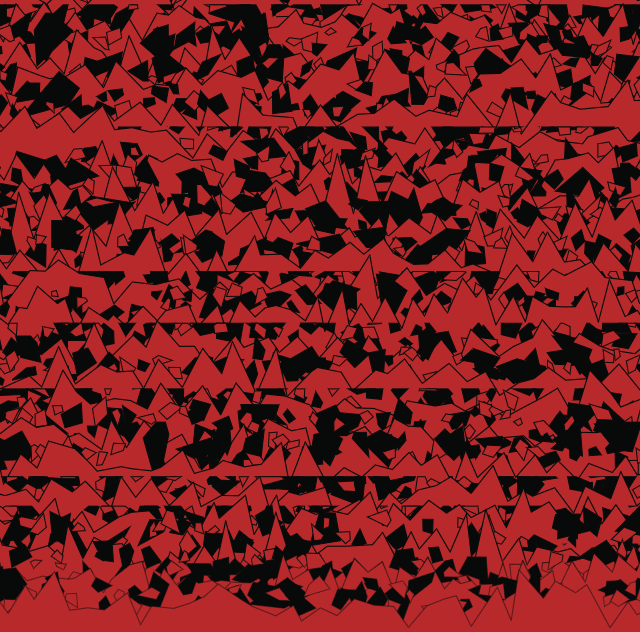
Reproduce this pattern procedurally as a Shadertoy shader.

```glsl
// Stacked rows of jagged red ridges with black outlines, strewn with black shards and red chips.

float hash(vec2 p) {
    vec3 q = fract(p.xyx * vec3(0.1031, 0.1030, 0.0973));
    q += dot(q, q.yzx + 33.33);
    return fract((q.x + q.y) * q.z);
}

float segmentDistance(vec2 p, vec2 a, vec2 b) {
    vec2 ab = b - a;
    return length(p - a - ab * clamp(dot(p - a, ab) / dot(ab, ab), 0.0, 1.0));
}

// Ridge corner: uneven spacing, peaks and valleys mostly alternating
vec2 ridgeCorner(float i, float row, float spacing) {
    float rise = hash(vec2(i, row + 51.0));
    float peak = mix(rise, mod(i, 2.0), 0.4);
    float height = 0.05 + 0.05 * hash(vec2(floor(i / 5.0), row + 83.0));
    return vec2((i + 0.75 * hash(vec2(i, row + 17.0))) * spacing, height * peak);
}

// Signed distance to a ridge, negative below it
float ridgeDistance(vec2 p, float row) {
    float spacing = 0.019 + 0.011 * hash(vec2(row, 7.0));
    float first = floor(p.x / spacing) - 1.0;
    vec2 a = ridgeCorner(first, row, spacing);
    float nearest = 1.0, side = 1.0;
    for (int i = 1; i <= 3; i++) {
        vec2 b = ridgeCorner(first + float(i), row, spacing);
        nearest = min(nearest, segmentDistance(p, a, b));
        if (p.x >= a.x && p.x < b.x)
            side = p.y < mix(a.y, b.y, (p.x - a.x) / (b.x - a.x)) ? -1.0 : 1.0;
        a = b;
    }
    return nearest * side;
}

// Irregular convex four-sided shard
float shardDistance(vec2 p, vec2 id, float radius) {
    float d = -1.0, turn = 6.28 * hash(id + 5.0);
    for (int j = 0; j < 4; j++) {
        float side = float(j);
        float angle = turn + 1.571 * (side + 0.75 * hash(id + vec2(side * 3.0, 29.0)));
        float reach = radius * (0.4 + 0.7 * hash(id + vec2(61.0, side * 7.0)));
        d = max(d, dot(p, vec2(cos(angle), sin(angle))) - reach);
    }
    return d;
}

float coverage(float d) {
    return clamp(0.5 - d * iResolution.y, 0.0, 1.0);
}

void mainImage(out vec4 fragColor, in vec2 fragCoord) {
    vec2 p = fragCoord / iResolution.y;
    vec3 red = vec3(0.72, 0.16, 0.17), black = vec3(0.03, 0.04, 0.04);
    vec3 color = red;
    float lineStrength = mix(0.5, 1.0, smoothstep(0.09, 0.13, p.y));

    // Rows from top to bottom, each covering the one above
    for (int k = 0; k < 23; k++) {
        float row = float(k);
        float base = 1.02 - 0.046 * row + 0.014 * (hash(vec2(row, 3.0)) - 0.5);
        vec2 q = p - vec2(0.0, base);
        if (abs(q.y) > 0.11) continue;

        // Ridge body, cut flat underneath on some rows
        float ridge = ridgeDistance(q, row);
        float cut = hash(vec2(row, 13.0)) > 0.5 ? 0.012 : 0.2;
        color = mix(color, red, coverage(max(ridge, -cut - q.y)));
        color = mix(color, black, lineStrength * coverage(abs(ridge) - 0.0009));
        if (k == 22) continue;

        // Large black shards first, then small chips, some red with an outline
        float flatTop = hash(vec2(row, 23.0)) > 0.45 ? 0.014 : 0.05;
        for (int s = 0; s < 2; s++) {
            float small = float(s);
            float cell = mix(0.036, 0.019, small);
            for (int n = -1; n <= 1; n++) {
                vec2 id = vec2(floor(q.x / cell) + float(n), row + 101.0 + 40.0 * small);
                float density = 0.55 + 0.4 * hash(vec2(floor(id.x / 4.0), id.y + 9.0));
                if (hash(id) > density) continue;
                vec2 center = vec2((id.x + hash(id + 0.37)) * cell,
                                   0.004 + 0.046 * (hash(id + 0.71) - 0.5));
                float radius = cell * (0.4 + 0.3 * hash(id + 1.9));
                float d = shardDistance(q - center, id, radius);
                d = max(d, q.y - flatTop);
                bool isRed = s == 1 && hash(id + 2.3) < 0.6;
                color = mix(color, isRed ? red : black, coverage(d));
                color = mix(color, black, lineStrength * coverage(abs(d) - 0.0008));
            }
        }
    }
    fragColor = vec4(color, 1.0);
}
```
